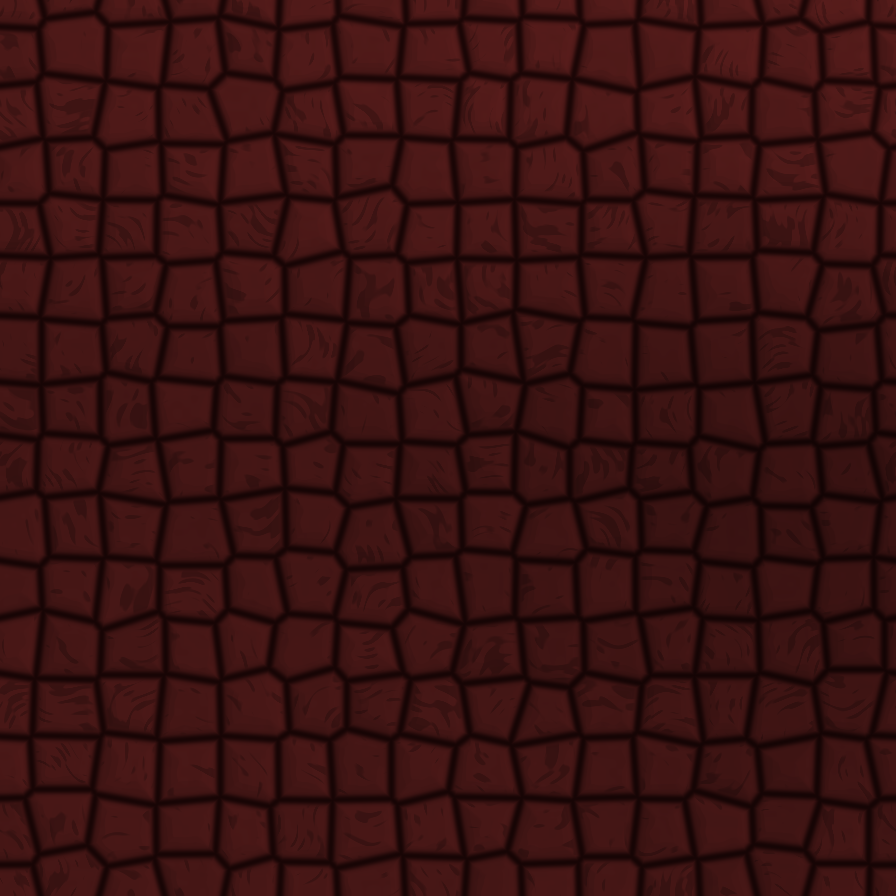
A Shadertoy shader for this texture:

```glsl
const float CELLS = 15.0;

vec2 hash2(vec2 p) {
    vec3 q = fract(p.xyx * vec3(0.1031, 0.1030, 0.0973));
    q += dot(q, q.yzx + 33.33);
    return fract((q.xx + q.yz) * q.zy);
}

float noise(vec2 p) {
    vec2 i = floor(p), f = fract(p);
    f = f * f * (3.0 - 2.0 * f);
    return mix(mix(hash2(i).x, hash2(i + vec2(1, 0)).x, f.x),
               mix(hash2(i + vec2(0, 1)).x, hash2(i + vec2(1, 1)).x, f.x), f.y);
}

// Jittered centre of a stone; ids wrap so the pattern tiles
vec2 stoneCentre(vec2 id) {
    return id + 0.5 + 0.34 * (hash2(mod(id, CELLS) + 7.0) - 0.5);
}

// Distance to the nearest joint, with the stone's id and a blended edge normal
float stoneEdge(vec2 p, out vec2 stone, out vec2 normal) {
    vec2 base = floor(p);
    float nearest = 9.0;
    for (int y = -1; y <= 1; y++)
    for (int x = -1; x <= 1; x++) {
        vec2 id = base + vec2(x, y);
        float d = distance(p, stoneCentre(id));
        if (d < nearest) { nearest = d; stone = id; }
    }
    vec2 centre = stoneCentre(stone);
    float edge = 9.0, total = 0.0;
    normal = vec2(0);
    for (int y = -1; y <= 1; y++)
    for (int x = -1; x <= 1; x++) {
        if (x == 0 && y == 0) continue;
        vec2 other = stoneCentre(stone + vec2(x, y));
        vec2 n = normalize(other - centre);
        float d = dot(0.5 * (centre + other) - p, n);
        float w = exp(-60.0 * d);
        edge = min(edge, d);
        normal += w * n;
        total += w;
    }
    normal /= total;
    return edge;
}

// Elongated chips and scratches, turned and scaled per stone
float scratches(vec2 p, vec2 seed) {
    vec2 r = hash2(seed + 31.0);
    float a = 6.2832 * r.x;
    vec2 q = mat2(cos(a), sin(a), -sin(a), cos(a)) * p;
    q.y += 0.12 * sin(5.0 * q.x + 6.0 * r.y);
    float grain = noise(q * vec2(4.0, mix(9.0, 19.0, r.y)) + seed * 17.0);
    float patches = noise(p * 2.6 + seed * 5.0 + 60.0);
    float amount = hash2(seed + 53.0).x;
    return smoothstep(0.72, 0.82, grain * 0.75 + patches * 0.35 + 0.22 * (amount - 0.55));
}

void mainImage(out vec4 fragColor, in vec2 fragCoord) {
    vec2 uv = fragCoord / iResolution.xy;
    vec2 p = uv * CELLS + vec2(0.32, 0.35);
    vec2 stone, normal;
    float edge = stoneEdge(p, stone, normal);
    vec2 seed = mod(stone, CELLS);
    vec2 local = p - stoneCentre(stone);
    vec2 tone = hash2(seed + 91.0);

    // Chiselled bevel in two uneven steps
    float rim = mix(0.19, 0.33, tone.x) + 0.12 * (noise(p * 5.0) - 0.5);
    float bevel = 0.6 * smoothstep(rim + 0.012, rim - 0.012, edge)
                + 0.4 * smoothstep(0.012, -0.012, edge - rim * 0.65);
    float shade = 1.0 + 0.11 * bevel * dot(normal, vec2(0.8, 0.4)) - 0.035 * bevel;
    shade *= 0.97 + 0.06 * tone.y;
    shade *= 0.985 + 0.03 * noise(p * 7.0);

    // Wear on the face
    float wear = scratches(local, seed) * smoothstep(0.06, 0.14, edge);
    shade *= 1.0 - 0.2 * wear;

    // Broad light: bright upper right, dim lower right
    float light = 0.98 + 0.17 * smoothstep(0.5, 1.0, uv.y) * (0.45 + 0.7 * uv.x);
    light -= 0.15 * exp(-7.0 * dot(uv - vec2(0.92, 0.38), uv - vec2(0.92, 0.38)));
    light -= 0.05 * exp(-30.0 * pow(uv.y - 0.5, 2.0));

    // Soft dark joints
    float face = 0.65 * smoothstep(0.0, 0.11, edge) + 0.35 * smoothstep(0.02, 0.16, edge);
    vec3 joint = vec3(0.095, 0.02, 0.02);
    vec3 leather = vec3(0.285, 0.092, 0.088) * shade;
    fragColor = vec4(mix(joint, leather, face) * light, 1.0);
}
```
